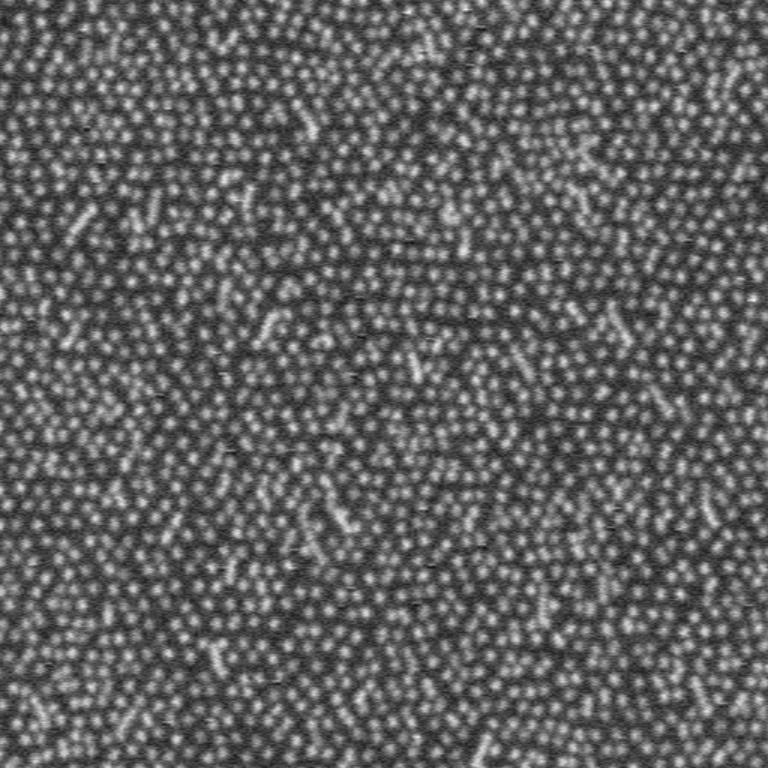
Give the GLSL for this texture, as a Shadertoy shader.

```glsl
// Grainy grey micrograph of densely packed soft bright dots, a few stretched into short rods.

// Two random values per lattice point
vec2 hash2(vec2 p) {
    vec3 q = fract(p.xyx * vec3(0.1031, 0.1030, 0.0973));
    q += dot(q, q.yzx + 33.33);
    return fract((q.xx + q.yz) * q.zy);
}

// Smooth value noise, two independent channels
vec2 noise2(vec2 p) {
    vec2 i = floor(p), f = fract(p);
    f = f * f * (3.0 - 2.0 * f);
    vec2 low = mix(hash2(i), hash2(i + vec2(1, 0)), f.x);
    vec2 high = mix(hash2(i + vec2(0, 1)), hash2(i + vec2(1, 1)), f.x);
    return mix(low, high, f.y);
}

float segmentDistance(vec2 p, vec2 halfAxis) {
    float t = dot(p, halfAxis) / dot(halfAxis, halfAxis);
    return length(p - halfAxis * clamp(t, -1.0, 1.0));
}

// Staggered rows of dots, loosened by a slow drift and a small jitter
float dots(vec2 p) {
    vec2 grid = vec2(40, 46);
    vec2 home = floor(p * grid);
    float light = 0.0;
    for (int y = -2; y <= 2; y++)
    for (int x = -2; x <= 2; x++) {
        vec2 id = home + vec2(x, y);
        vec2 jitter = (hash2(id + 71.0) - 0.5) * 0.42;
        vec2 drift = (noise2(id * 0.16 + 40.0) - 0.5) * 1.2;
        vec2 center = id + 0.5 + jitter + drift;
        center.x += 0.5 * mod(id.y, 2.0) - 0.25;

        // Mostly round, sometimes oval, rarely a near-vertical rod
        vec2 kind = hash2(id + 213.0);
        float halfLength = 0.0008 + 0.003 * step(0.86, kind.x) + 0.008 * step(0.982, kind.x);
        float tilt = (kind.y - 0.5) * 1.4;
        float d = segmentDistance(p - center / grid, halfLength * vec2(sin(tilt), cos(tilt)));

        float peak = mix(0.36, 0.58, hash2(id + 157.0).x);
        float glow = peak * exp(-0.5 * pow(d / 0.0050, 2.0));
        light += glow * (1.0 - light);
    }
    return light;
}

// Sparse horizontal scan dashes, bright above and dark below
float scanDashes(vec2 p) {
    vec2 grid = vec2(12, 40);
    vec2 id = floor(p * grid);
    vec2 center = mix(vec2(0.2, 0.35), vec2(0.8, 0.65), hash2(id + 19.0));
    vec2 v = (fract(p * grid) - center) / grid;
    float span = step(0.88, hash2(id + 331.0).x) * (1.0 - smoothstep(0.003, 0.008, abs(v.x)));
    float bright = exp(-pow(v.y / 0.0015, 2.0));
    float dark = exp(-pow((v.y + 0.004) / 0.0015, 2.0));
    return span * (0.20 * bright - 0.12 * dark);
}

void mainImage(out vec4 fragColor, in vec2 fragCoord) {
    vec2 p = fragCoord / iResolution.y;

    // Each scan line wobbles slightly sideways
    float wobble = (noise2(vec2(7.0, p.y * 256.0)).x - 0.5) * 0.002;
    float grey = 0.222 + dots(p + vec2(wobble, 0.0)) + scanDashes(p);

    // Uneven exposure and horizontally drawn-out grain
    grey += 0.03 * (noise2(p * 7.0).x - 0.5);
    grey += 0.15 * (noise2(p * vec2(256, 512) + 0.5).x - 0.5);
    grey += 0.10 * (noise2(p * vec2(160, 256) + 90.0).y - 0.5);

    fragColor = vec4(vec3(clamp(grey, 0.0, 1.0)), 1.0);
}
```
